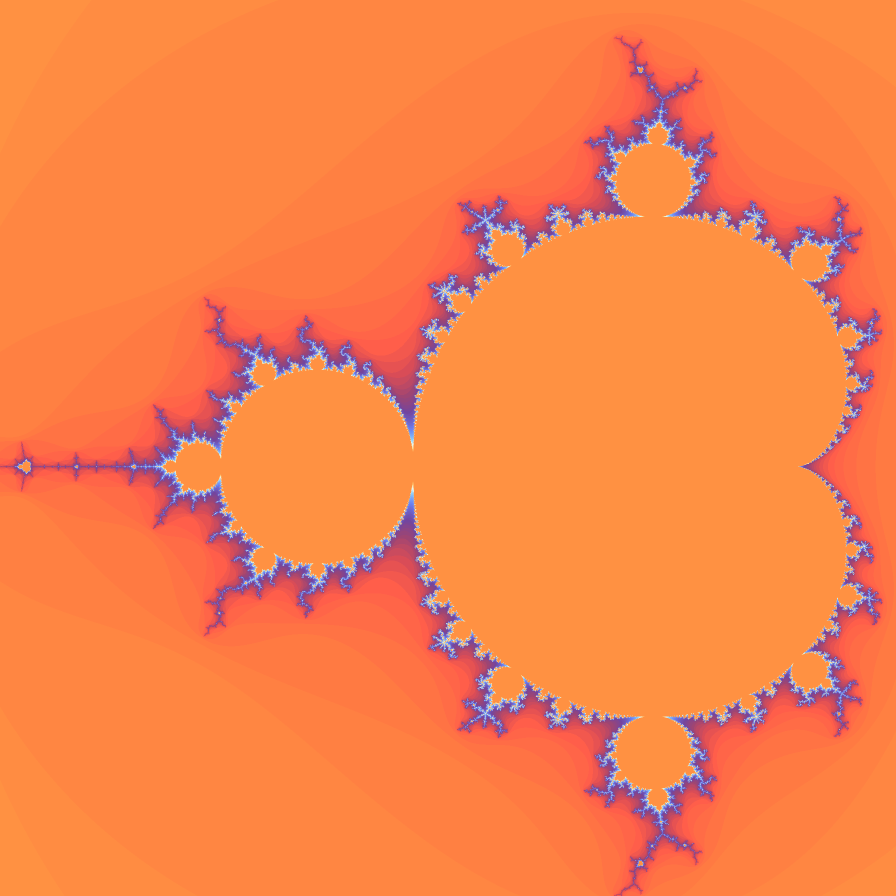
A WebGL 2 fragment shader for this background:

```glsl
#version 300 es
precision highp float;
// Escape-time fractal of z -> z*z + c over the complex plane.
// The escape count picks a colour from a cyclic ramp: orange, red, violet,
// blue, pale cream and back to orange, which also fills the interior.

uniform vec2 u_resolution;
out vec4 fragColor;

const int MAX_STEPS = 80;
const int STOPS = 11;

// Ramp stops: rgb colour, with the escape count in w
const vec4 RAMP[STOPS] = vec4[](
    vec4(1.00, 0.57, 0.26, 0.0),
    vec4(1.00, 0.48, 0.26, 4.0),
    vec4(1.00, 0.37, 0.29, 8.0),
    vec4(0.85, 0.30, 0.34, 11.0),
    vec4(0.62, 0.27, 0.45, 15.0),
    vec4(0.45, 0.27, 0.62, 20.0),
    vec4(0.42, 0.50, 0.95, 30.0),
    vec4(0.55, 0.82, 1.00, 43.0),
    vec4(0.92, 0.97, 0.94, 52.0),
    vec4(1.00, 0.84, 0.50, 66.0),
    vec4(1.00, 0.57, 0.26, 80.0));

vec3 rampColor(float count) {
    vec3 color = RAMP[0].rgb;
    for (int i = 1; i < STOPS; i++) {
        float t = (count - RAMP[i - 1].w) / (RAMP[i].w - RAMP[i - 1].w);
        color = mix(color, RAMP[i].rgb, clamp(t, 0.0, 1.0));
    }
    return color;
}

// Number of steps before the orbit leaves the disc of radius 2
float escapeCount(vec2 c) {
    vec2 z = vec2(0.0);
    for (int i = 0; i < MAX_STEPS; i++) {
        z = vec2(z.x * z.x - z.y * z.y, 2.0 * z.x * z.y) + c;
        if (dot(z, z) > 4.0) return float(i);
    }
    return float(MAX_STEPS);
}

void main() {
    // Average a 2 x 2 grid of samples to smooth the edges
    vec3 color = vec3(0.0);
    for (int k = 0; k < 4; k++) {
        vec2 offset = vec2(k % 2, k / 2) * 0.5 - 0.25;
        vec2 p = (gl_FragCoord.xy + offset - 0.5 * u_resolution)
               / min(u_resolution.x, u_resolution.y);
        vec2 c = p * 2.3333 + vec2(-0.66, 0.0486);
        color += 0.25 * rampColor(escapeCount(c));
    }
    fragColor = vec4(color, 1.0);
}
```
